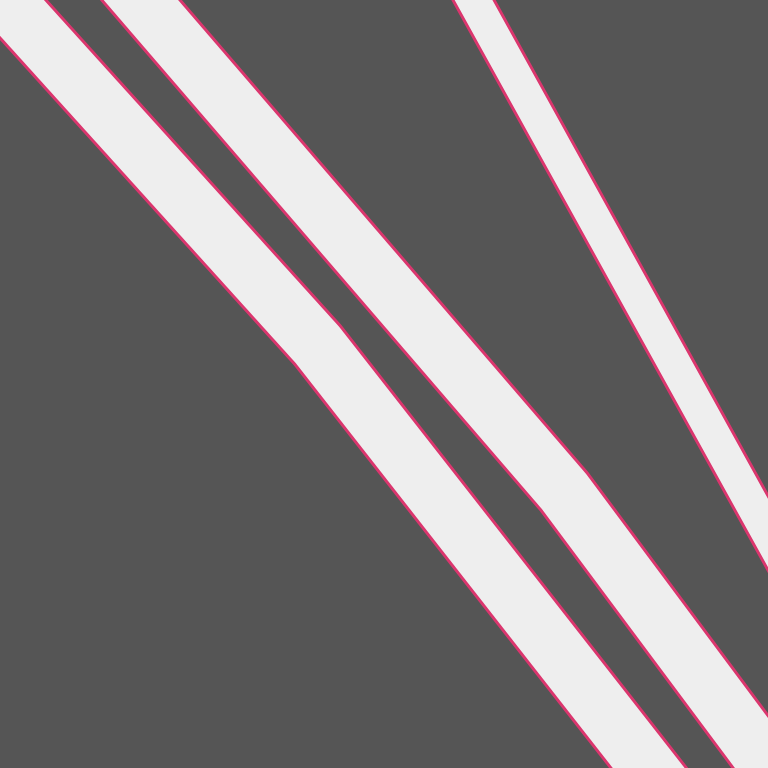
Write a WebGL 1 fragment shader that draws this background.

```glsl
precision highp float;
uniform vec2 u_resolution;

// Distance from p to the segment a-b
float segment(vec2 p, vec2 a, vec2 b) {
  vec2 pa = p - a;
  vec2 ba = b - a;
  return length(pa - ba * clamp(dot(pa, ba) / dot(ba, ba), 0.0, 1.0));
}

// Signed distance to a band bent once at the point bend
float bentBand(vec2 p, vec2 start, vec2 bend, vec2 end, float halfWidth) {
  return min(segment(p, start, bend), segment(p, bend, end)) - halfWidth;
}

void main() {
  vec2 p = gl_FragCoord.xy / u_resolution;
  float aa = 0.6 / min(u_resolution.x, u_resolution.y);

  // Two bent bands and one narrow straight band
  float leftBand = bentBand(p, vec2(-0.1, 1.119), vec2(0.4134, 0.5508),
                            vec2(0.9746, -0.166), 0.0387);
  float middleBand = bentBand(p, vec2(0.0534, 1.151), vec2(0.7344, 0.36),
                              vec2(1.1328, -0.1745), 0.0386);
  float rightBand = segment(p, vec2(0.5384, 1.1414), vec2(1.0781, 0.1646)) - 0.0234;
  float d = min(min(leftBand, middleBand), rightBand);

  vec3 ground = vec3(0.333);
  vec3 pale = vec3(0.932);
  vec3 pink = vec3(0.86, 0.21, 0.43);

  // Pale fill with a thin pink outline centred on each edge
  vec3 color = mix(pale, ground, smoothstep(-aa, aa, d));
  color = mix(pink, color, smoothstep(-aa, aa, abs(d) - 0.0019));
  gl_FragColor = vec4(color, 1.0);
}
```
